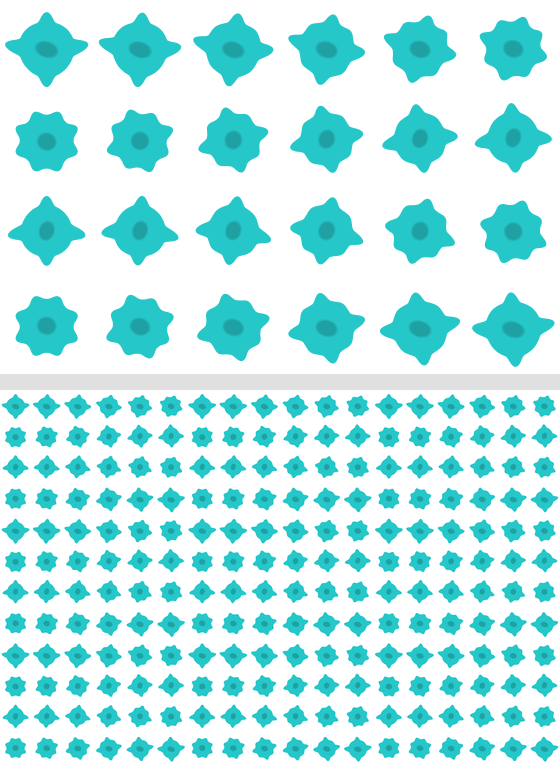
Top: one tile. Bottom: repeated 3 by 3.
Give the GLSL for this pattern, as a Shadertoy shader.

```glsl
const vec2 GRID = vec2(6.0, 4.0);         // repeats across and down
const vec3 PAPER = vec3(1.0);
const vec3 BODY = vec3(0.15, 0.78, 0.79);
const vec3 NUCLEUS = vec3(0.12, 0.63, 0.64);

// Lengths are fractions of one grid square
const float BODY_RADIUS = 0.289;
const float SPIKE_LENGTH = 0.141;
const float SPIKE_FLATTEN = 0.043;        // shortening of vertical spikes
const float SPIKE_SHARPNESS = 1.3;
const float SPIKES = 8.0;
const float PULSE = 0.035;                // size change over the cycle
const float SAG = 0.034;                  // vertical drift of the middle
const float BEND = 0.30;                  // opposite drift of the sides
const float SAG_LAG = 0.46;
const vec2 NUCLEUS_RADII = vec2(0.100, 0.092);
const vec2 NUCLEUS_STRETCH = vec2(0.021, -0.010);
const float NUCLEUS_TILT = -0.30;
const float NUCLEUS_BLUR = 0.20;

const float TAU = 6.2831853;

// Radial distance to the outline; spikes turn clockwise and grow near the axes
float bodyDistance(vec2 p, float phase) {
    float sway = cos(phase - SAG_LAG);
    p.y += sway * (SAG - BEND * p.x * p.x);

    float spacing = TAU / SPIKES;
    float turn = phase / 4.0;
    float angle = atan(p.y, p.x) + turn;
    float tip = round(angle / spacing) * spacing;
    float bump = pow(0.5 + 0.5 * cos(SPIKES * (angle - tip)), SPIKE_SHARPNESS);

    float tipAngle = tip - turn;
    float growth = 0.5 + 0.5 * cos(4.0 * tipAngle);
    float rise = sin(tipAngle);
    float reach = SPIKE_LENGTH - SPIKE_FLATTEN * rise * rise;
    float radius = (BODY_RADIUS + reach * growth * bump) * (1.0 + PULSE * cos(phase));
    return length(p) - radius;
}

// Antialiased coverage, with the distance corrected by its slope
float bodyMask(vec2 p, float phase, float pixel) {
    float d = bodyDistance(p, phase);
    vec2 e = vec2(0.002, 0.0);
    vec2 slope = vec2(bodyDistance(p + e.xy, phase) - d,
                      bodyDistance(p + e.yx, phase) - d) / e.x;
    return clamp(0.5 - d / (max(length(slope), 0.5) * pixel), 0.0, 1.0);
}

// Soft tilted ellipse that swaps its long axis halfway through the cycle
float nucleusMask(vec2 p, float phase) {
    p.y += SAG * cos(phase - SAG_LAG);
    float c = cos(NUCLEUS_TILT), s = sin(NUCLEUS_TILT);
    p = vec2(c * p.x + s * p.y, c * p.y - s * p.x);
    float d = length(p / (NUCLEUS_RADII + NUCLEUS_STRETCH * cos(phase)));
    return 1.0 - smoothstep(1.0 - NUCLEUS_BLUR, 1.0 + NUCLEUS_BLUR, d);
}

void mainImage(out vec4 fragColor, in vec2 fragCoord) {
    vec2 grid = fragCoord / iResolution.xy * GRID;
    vec2 cell = mod(floor(grid), GRID);
    vec2 p = fract(grid) - 0.5;
    float pixel = GRID.y / iResolution.y;

    // One full cycle, read left to right from the top row down
    float frame = cell.x + GRID.x * (GRID.y - 1.0 - cell.y);
    float phase = TAU * frame / (GRID.x * GRID.y);

    vec3 color = mix(PAPER, BODY, bodyMask(p, phase, pixel));
    color = mix(color, NUCLEUS, nucleusMask(p, phase));
    fragColor = vec4(color, 1.0);
}
```
